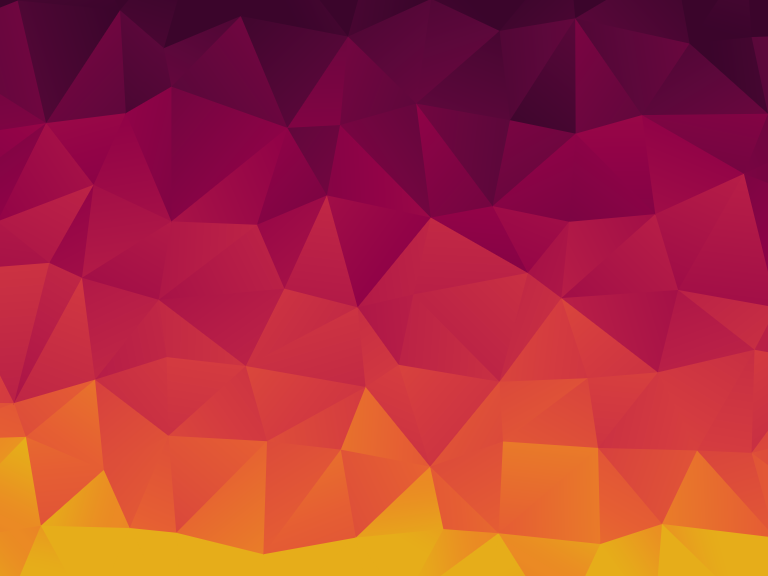
Write a WebGL 2 fragment shader that draws this background.

```glsl
#version 300 es
precision highp float;
// Low-poly sunset: a jittered grid of points, each cell split into two facets.
// A facet takes its colour from a vertical palette at its centre, shifted at
// random, with a faint linear ramp across it. Lengths are in canvas heights.

uniform vec2 u_resolution;
out vec4 fragColor;

#define CELL vec2(0.141, 0.150)    // spacing of the grid points
#define ORIGIN vec2(0.035, 0.054)  // place of the first grid point
#define JITTER 0.72                // scatter of the points, in cells
#define SPREAD 0.17                // random palette shift of a facet
#define RAMP 0.45                  // strength of the ramp inside a facet
#define TILT 0.035                 // palette rise toward the right
#define SEED 3.7

float hash(vec2 p) {
    return fract(sin(dot(p, vec2(127.1, 311.7)) + SEED) * 43758.5453);
}

float cross2(vec2 a, vec2 b) { return a.x * b.y - a.y * b.x; }

// Palette from the bottom (0) to the top (1)
vec3 palette(float t) {
    vec3 c = vec3(0.90, 0.68, 0.10);
    c = mix(c, vec3(0.92, 0.54, 0.14), smoothstep(0.00, 0.07, t));
    c = mix(c, vec3(0.90, 0.37, 0.20), clamp((t - 0.07) / 0.11, 0.0, 1.0));
    c = mix(c, vec3(0.83, 0.23, 0.25), clamp((t - 0.18) / 0.15, 0.0, 1.0));
    c = mix(c, vec3(0.71, 0.11, 0.28), clamp((t - 0.33) / 0.18, 0.0, 1.0));
    c = mix(c, vec3(0.57, 0.01, 0.28), clamp((t - 0.51) / 0.16, 0.0, 1.0));
    c = mix(c, vec3(0.36, 0.03, 0.23), clamp((t - 0.67) / 0.19, 0.0, 1.0));
    return mix(c, vec3(0.23, 0.02, 0.17), clamp((t - 0.86) / 0.12, 0.0, 1.0));
}

// Scattered grid point
vec2 gridPoint(vec2 id) {
    vec2 offset = vec2(hash(id), hash(id + 41.3)) - 0.5;
    return ORIGIN + (id + JITTER * offset) * CELL;
}

// Signed distance to the line a-b, positive on its left
float edgeSide(vec2 p, vec2 a, vec2 b) {
    return cross2(b - a, p - a) / length(b - a);
}

// Colour of a counter-clockwise facet, weighted by its pixel coverage
vec4 facet(vec2 p, vec2 a, vec2 b, vec2 c, vec2 id) {
    float inside = min(edgeSide(p, a, b), min(edgeSide(p, b, c), edgeSide(p, c, a)));
    float coverage = clamp(inside * u_resolution.y + 0.5, 0.0, 1.0);
    if (coverage <= 0.0) return vec4(0.0);

    vec2 centre = (a + b + c) / 3.0;
    float angle = 6.2832 * hash(id + 17.9);
    float t = centre.y + TILT * (centre.x - 0.67);
    t += SPREAD * (hash(id + 73.1) - 0.5);
    t += RAMP * dot(p - centre, vec2(cos(angle), sin(angle)));
    return vec4(palette(t), 1.0) * coverage;
}

// True when the angles at a and c add up to more than a half turn
bool splitFromA(vec2 a, vec2 b, vec2 c, vec2 d) {
    vec2 ab = b - a, ad = d - a, cb = b - c, cd = d - c;
    return cross2(ab, ad) * dot(cd, cb) + dot(ab, ad) * cross2(cd, cb) < 0.0;
}

void main() {
    vec2 p = gl_FragCoord.xy / u_resolution.y;
    vec2 home = floor((p - ORIGIN) / CELL);
    vec4 sum = vec4(0.0);

    // Facets of the surrounding cells
    for (int j = -1; j <= 1; j++) {
        for (int i = -1; i <= 1; i++) {
            vec2 id = home + vec2(i, j);
            vec2 a = gridPoint(id);
            vec2 b = gridPoint(id + vec2(1, 0));
            vec2 c = gridPoint(id + vec2(1, 1));
            vec2 d = gridPoint(id + vec2(0, 1));
            vec2 upperId = id + vec2(0.37, 0.61);
            if (splitFromA(a, b, c, d)) {
                sum += facet(p, a, b, c, id) + facet(p, a, c, d, upperId);
            } else {
                sum += facet(p, a, b, d, id) + facet(p, b, c, d, upperId);
            }
        }
    }
    fragColor = vec4(sum.rgb / max(sum.a, 0.001), 1.0);
}
```
